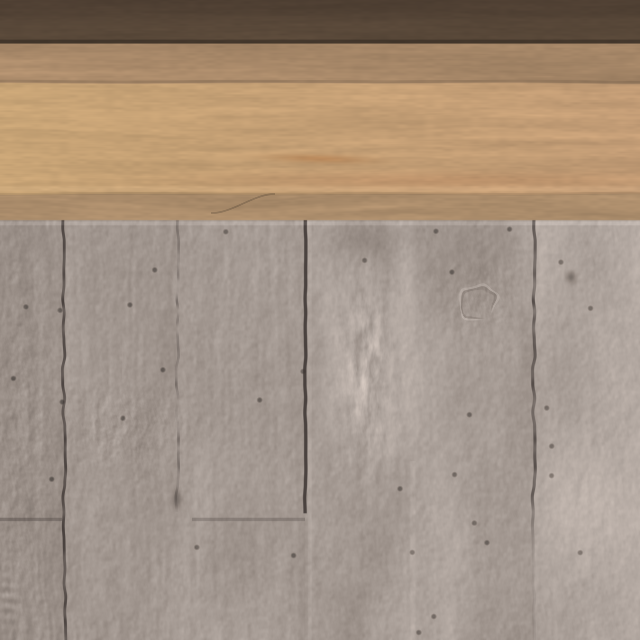
Give the GLSL for this texture, as a WebGL 2 fragment shader.

```glsl
#version 300 es
precision highp float;
// Weathered grey boards below a shelf edge of pale wood under a dark beam.
// Bands and seams are distance masks; stretched value noise gives the grain,
// and differences of shifted noise emboss the worn surface.
uniform vec2 u_resolution;
out vec4 fragColor;

float hash(vec2 p) {
    vec3 q = fract(p.xyx * vec3(0.1031, 0.1030, 0.0973));
    q += dot(q, q.yzx + 33.33);
    return fract((q.x + q.y) * q.z);
}

float noise(vec2 p) {
    vec2 i = floor(p), f = fract(p);
    f = f * f * (3.0 - 2.0 * f);
    return mix(mix(hash(i), hash(i + vec2(1, 0)), f.x),
               mix(hash(i + vec2(0, 1)), hash(i + 1.0), f.x), f.y);
}

float fbm(vec2 p) {
    float sum = 0.0, amp = 0.53;
    for (int i = 0; i < 4; i++) {
        sum += amp * noise(p);
        p = mat2(1.6, 1.2, -1.2, 1.6) * p + 7.3;
        amp *= 0.5;
    }
    return sum;
}

float blob(vec2 p, vec2 centre, vec2 radius) {
    vec2 q = (p - centre) / radius;
    return exp(-dot(q, q));
}

// Soft line of half width w at signed distance d
float line(float d, float w) {
    return 1.0 - smoothstep(w * 0.5, w * 1.5, abs(d));
}

float step01(float edge, float x) {
    return smoothstep(edge - 0.0015, edge + 0.0015, x);
}

float emboss(vec2 p, vec2 scale) {
    return fbm(p * scale) - fbm((p + vec2(-0.003, 0.003)) * scale);
}

vec3 shelf(vec2 p) {
    float warp = 0.014 * noise(p * vec2(3, 9)) + 0.004 * noise(p * vec2(14, 30));
    float grain = fbm(vec2(p.x * 5.0, (p.y + warp) * 110.0)) - 0.5;
    float fine = noise(p * vec2(70, 260)) - 0.5;
    vec3 trim = mix(vec3(0.67, 0.55, 0.42), vec3(0.73, 0.59, 0.44), step01(0.674 + 0.012 * noise(p * vec2(5, 1)), 1.33 - p.y));
    vec3 pale = mix(vec3(0.78, 0.64, 0.46), vec3(0.76, 0.61, 0.46), p.x);
    pale = mix(pale, vec3(0.72, 0.54, 0.39), 0.55 * blob(p, vec2(0.68, 0.718), vec2(0.3, 0.012)));
    pale -= vec3(0.05, 0.09, 0.10) * blob(p, vec2(0.5, 0.752 - 0.03 * (p.x - 0.5)), vec2(0.07, 0.006));
    pale += 0.025 * line(p.y - 0.705, 0.004);
    vec3 upper = mix(vec3(0.64, 0.52, 0.40), vec3(0.69, 0.56, 0.43), blob(p, vec2(0.1, 0.89), vec2(0.5, 0.025)));
    vec3 beam = mix(vec3(0.35, 0.285, 0.225), vec3(0.31, 0.25, 0.20), smoothstep(0.94, 1.0, p.y));
    float wave = 0.003 * (noise(p * vec2(5, 0)) - 0.5);
    vec3 col = mix(trim, pale, step01(0.697 + wave, p.y));
    col = mix(col, upper, step01(0.869 - wave, p.y));
    col = mix(col, beam, step01(0.932, p.y));
    // Thin shadows at the joints and one slanting crack in the trim
    col *= 1.0 - 0.10 * line(p.y - 0.698 - wave, 0.002) - 0.10 * line(p.y - 0.872 + wave, 0.002);
    col *= 1.0 - 0.25 * line(p.y - 0.935, 0.003);
    float crack = p.y - 0.667 - 0.03 * smoothstep(0.33, 0.43, p.x);
    col *= 1.0 - 0.16 * line(crack, 0.0015) * step(0.33, p.x) * step(p.x, 0.43);
    return col * (1.0 + 0.16 * grain + 0.05 * fine);
}

vec3 boards(vec2 p) {
    // Board tones from left to right
    float tone = mix(0.605, 0.635, step01(0.101, p.x));
    tone = mix(tone, 0.65, smoothstep(0.272, 0.282, p.x));
    tone = mix(tone, 0.67, step01(0.477, p.x));
    tone = mix(tone, 0.648, smoothstep(0.64, 0.665, p.x));
    tone = mix(tone, 0.69, step01(0.834, p.x));
    float worn = smoothstep(0.45, 0.5, p.x);
    float stain = fbm(p * vec2(13, 5) + 3.0) - 0.5;
    tone += stain * mix(0.07, 0.13, worn);

    // Vertical grain, fanning out below the knot
    vec2 knot = p - vec2(0.19, 0.29);
    float fan = blob(p, vec2(0.18, 0.15), vec2(0.075, 0.13));
    float across = mix(p.x, 0.19 + 0.14 * atan(knot.x, 0.12 - knot.y), fan);
    float grain = noise(vec2(across * 170.0 + 2.0 * noise(p * vec2(8, 9)), p.y * 9.0)) - 0.5;
    tone += grain * mix(0.04, 0.018, worn);
    tone += 0.035 * (noise(p * vec2(190, 150)) - 0.5);

    // Worn relief, strongest round the knot and the curled flakes
    float rough = 0.10 + 0.16 * blob(p, vec2(0.2, 0.33), vec2(0.08, 0.06));
    rough += 0.12 * blob(p, vec2(0.75, 0.53), vec2(0.05)) + 0.1 * blob(p, vec2(0.03, 0.3), vec2(0.06, 0.3));
    tone += rough * emboss(p, vec2(75, 48));
    vec2 curl = p - vec2(0.745, 0.53) + 0.025 * (vec2(noise(p * 45.0), noise(p * 45.0 + 9.0)) - 0.5);
    float ring = length(curl) - 0.027;
    tone += 0.06 * (line(ring - 0.004, 0.002) - line(ring, 0.002)) * smoothstep(0.25, 0.6, noise(p * 30.0));
    float ripple = sin(p.y * 380.0 + 900.0 * p.x * p.x);
    tone += 0.05 * ripple * blob(p, vec2(0.012, 0.065), vec2(0.014, 0.04));

    // Stains and chalky, vertically streaked flakes
    float patchy = 0.5 + fbm(p * vec2(40, 30));
    tone -= 0.075 * patchy * blob(p, vec2(0.57, 0.625), vec2(0.045, 0.03));
    tone -= 0.05 * patchy * (blob(p, vec2(0.355, 0.12), vec2(0.045, 0.07)) + blob(p, vec2(0.55, 0.06), vec2(0.06, 0.1)));
    tone -= 0.035 * (blob(p, vec2(0.71, 0.37), vec2(0.04, 0.08)) + blob(p, vec2(0.89, 0.46), vec2(0.04, 0.15)));
    tone += 0.05 * (blob(p, vec2(0.635, 0.55), vec2(0.018, 0.09)) + blob(p, vec2(0.92, 0.22), vec2(0.06, 0.08)));
    float flakes = fbm(p * vec2(95, 28)) - 0.46;
    tone += 0.36 * flakes * blob(p, vec2(0.575, 0.42), vec2(0.04, 0.14));
    tone += 0.05 * line(p.x - 0.645, 0.004) * step(p.y, 0.28) * noise(p * vec2(10, 50));

    // Scattered pits, one candidate per cell
    vec2 cell = floor(p * 18.0);
    vec2 pit = fract(p * 18.0) - 0.2 - 0.6 * vec2(hash(cell), hash(cell + 41.0));
    tone -= 0.22 * step(0.86, hash(cell + 83.0)) * (1.0 - smoothstep(0.03, 0.10, length(pit)));
    tone -= 0.18 * (blob(p, vec2(0.892, 0.567), vec2(0.008, 0.009)) + blob(p, vec2(0.277, 0.22), vec2(0.006, 0.014)));

    // Ragged joints between boards
    float jag = 0.005 * (noise(vec2(p.y * 45.0, 2.0)) - 0.5);
    float gaps = noise(vec2(p.y * 70.0, 5.0));
    float seam = line(p.x - 0.098 - 0.006 * (0.65 - p.y) - jag, 0.0022) * (0.6 + 0.4 * gaps);
    seam = max(seam, line(p.x - 0.477 - 0.4 * jag, 0.0026) * step01(0.198, p.y));
    seam = max(seam, line(p.x - 0.834 - jag, 0.0024) * (0.15 + 0.75 * smoothstep(0.15, 0.24, p.y)) * (0.5 + 0.5 * gaps));
    seam = max(seam, 0.5 * line(p.x - 0.277 - jag, 0.002) * step(0.2, p.y) * gaps);
    float ends = step(p.x, 0.1) + 0.75 * step(0.3, p.x) * step(p.x, 0.477);
    seam = max(seam, 0.4 * ends * line(p.y - 0.189 - 0.4 * jag, 0.0025));
    tone += 0.03 * line(p.x - 0.484, 0.003);
    vec3 col = tone * mix(vec3(1.0, 0.925, 0.875), vec3(1.0, 0.94, 0.9), smoothstep(0.55, 0.7, tone));
    return mix(col, vec3(0.23, 0.20, 0.19), 0.85 * seam);
}

void main() {
    vec2 p = gl_FragCoord.xy / u_resolution;
    vec3 wall = boards(p) + 0.06 * line(p.y - 0.651, 0.003);
    fragColor = vec4(mix(wall, shelf(p), step01(0.656, p.y)), 1.0);
}
```
